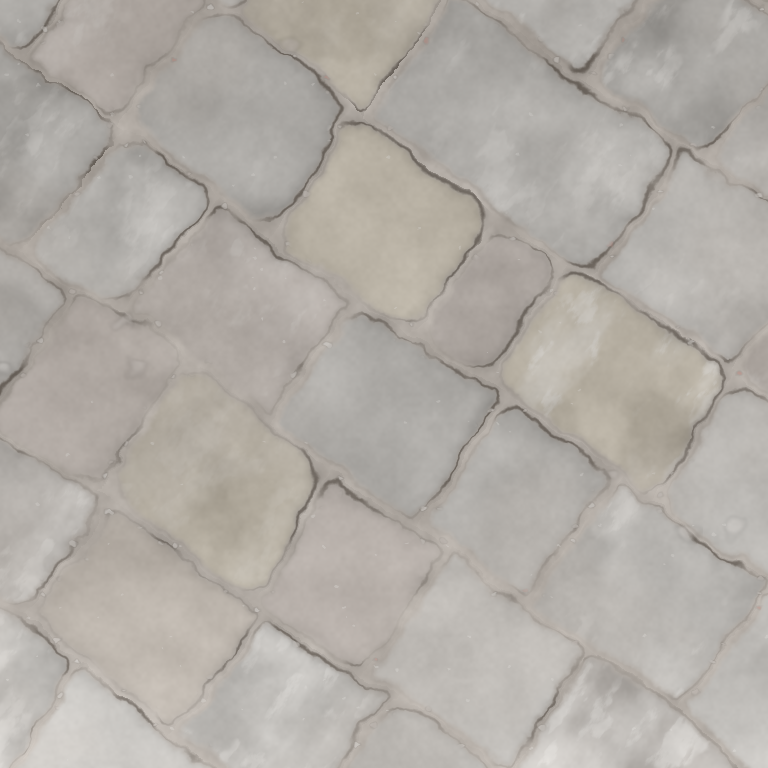
Write a Shadertoy shader that draws this texture.

```glsl
// Worn, dusty cobblestones in slanting rows with sandy joints and broken dark cracks.

const vec3 SAND = vec3(0.715, 0.688, 0.660);
const vec3 GREY = vec3(0.712, 0.702, 0.686);
const vec3 OCHRE = vec3(0.735, 0.707, 0.655);
const vec3 MAUVE = vec3(0.725, 0.695, 0.672);
const vec3 CHALK = vec3(0.84, 0.83, 0.815);
const vec3 CRACK = vec3(0.38, 0.35, 0.32);
const vec3 BRICK = vec3(0.70, 0.48, 0.44);
const vec2 ROW_DIR = vec2(0.82, -0.572);
const float ROW_HEIGHT = 0.2;

float hash(vec2 p) {
    vec3 q = fract(vec3(p.xyx) * 0.1031);
    q += dot(q, q.yzx + 33.33);
    return fract((q.x + q.y) * q.z);
}

float noise(vec2 p) {
    vec2 i = floor(p), f = fract(p);
    f = f * f * (3.0 - 2.0 * f);
    return mix(mix(hash(i), hash(i + vec2(1, 0)), f.x),
               mix(hash(i + vec2(0, 1)), hash(i + vec2(1, 1)), f.x), f.y);
}

float fbm(vec2 p) {
    float sum = 0.0, amp = 0.5;
    for (int i = 0; i < 5; i++) {
        sum += amp * noise(p);
        p = mat2(1.6, 1.2, -1.2, 1.6) * p + 7.3;
        amp *= 0.5;
    }
    return sum / 0.97;
}

float roundedBox(vec2 p, vec2 halfSize, float radius) {
    vec2 q = abs(p) - halfSize + radius;
    return length(max(q, 0.0)) + min(max(q.x, q.y), 0.0) - radius;
}

// Uneven position of a cross joint within its row
float jointAt(float col, float row) {
    return col + 0.45 * (hash(vec2(col, row) + 41.0) - 0.5);
}

// Returns the signed distance to the stone; also its id, centred position and size
float cobble(vec2 p, out vec2 id, out vec2 local, out vec2 halfSize) {
    float row = floor(p.y / ROW_HEIGHT);
    float width = mix(0.20, 0.30, hash(vec2(row, 5.0)));
    float u = p.x / width + 9.0 * hash(vec2(row, 19.0));
    float col = floor(u);
    if (u < jointAt(col, row)) col -= 1.0;
    else if (u >= jointAt(col + 1.0, row)) col += 1.0;
    float left = jointAt(col, row), right = jointAt(col + 1.0, row);
    id = vec2(col, row);
    local = vec2((u - 0.5 * (left + right)) * width, p.y - (row + 0.5) * ROW_HEIGHT);
    float gap = mix(0.001, 0.009, hash(id + 3.0));
    halfSize = 0.5 * vec2((right - left) * width, ROW_HEIGHT) - gap;
    float corner = hash(id + 8.0);
    return roundedBox(local, halfSize, mix(0.008, 0.042, corner * corner));
}

vec3 stoneColour(vec2 uv, vec2 p, vec2 id) {
    float kind = hash(id + 61.0);
    vec3 col = mix(GREY, MAUVE, smoothstep(0.35, 0.65, kind));
    col = mix(col, OCHRE, smoothstep(0.84, 0.90, kind));
    col += 0.05 * (hash(id + 77.0) - 0.5);
    // Pale scuffs, stretched across the rows: broad patches and crisp flakes
    float worn = smoothstep(0.25, 0.9, hash(id + 23.0));
    float scuff = fbm(p * vec2(17.0, 9.0) + id * 5.0);
    float flake = fbm(p * vec2(52.0, 26.0) + id);
    col = mix(col, CHALK, 0.50 * worn * smoothstep(0.46, 0.76, scuff));
    col = mix(col, CHALK, 0.50 * worn * smoothstep(0.44, 0.58, scuff) * smoothstep(0.54, 0.68, flake));
    // Mottling and dull stains
    col += 0.13 * (fbm(uv * 14.0 + id) - 0.5);
    col -= 0.06 * smoothstep(0.56, 0.75, fbm(uv * 7.0 + id * 3.0));
    return col;
}

// Scattered irregular pebbles: x = coverage, y = shade seed, z = soft rim shadow
vec3 pebbles(vec2 uv, float scale, float chance) {
    vec2 cell = floor(uv * scale);
    vec2 centre = 0.5 + 0.4 * (vec2(hash(cell + 11.0), hash(cell + 29.0)) - 0.5);
    vec2 q = fract(uv * scale) - centre;
    q += 0.22 * (vec2(noise(uv * scale * 4.0), noise(uv * scale * 4.0 + 50.0)) - 0.5);
    float d = length(q * vec2(1.0, 1.3)) - mix(0.10, 0.22, hash(cell + 71.0));
    float present = step(hash(cell + 131.0), chance);
    return present * vec3(1.0 - smoothstep(-0.08, 0.05, d), hash(cell + 93.0) / max(present, 0.01),
                          1.0 - smoothstep(0.0, 0.14, d));
}

vec3 addPebbles(vec3 col, vec3 peb, float amount) {
    vec3 tint = mix(mix(MAUVE, CHALK, peb.y), BRICK, 0.7 * smoothstep(0.90, 0.93, peb.y));
    col *= 1.0 - 0.06 * peb.z * amount;
    return mix(col, tint, 0.65 * peb.x * amount);
}

void mainImage(out vec4 fragColor, in vec2 fragCoord) {
    vec2 uv = fragCoord / iResolution.y;
    vec2 p = vec2(dot(uv, ROW_DIR), dot(uv, vec2(-ROW_DIR.y, ROW_DIR.x)));

    // Gently bent, finely chipped outlines
    vec2 bend = vec2(fbm(uv * 4.0), fbm(uv * 4.0 + 31.0)) - 0.5;
    vec2 chip = vec2(fbm(uv * 36.0), fbm(uv * 36.0 + 17.0)) - 0.5;
    vec2 id, local, halfSize;
    float d = cobble(p + 0.055 * bend + 0.019 * chip + 0.03, id, local, halfSize);

    // Stones set in sand, some edges buried in dust
    float dust = smoothstep(0.42, 0.62, fbm(uv * 4.0 + 60.0));
    vec3 sand = SAND + 0.16 * (fbm(uv * 24.0 + 4.0) - 0.5);
    float stone = 1.0 - smoothstep(-0.008, 0.003, d);
    vec3 col = mix(sand, stoneColour(uv, p, id), stone * (1.0 - 0.3 * dust));

    // Cracks, deepest along the far and right-hand edges, fading in and out
    vec2 edge = local - halfSize;
    float shaded = smoothstep(-0.03, -0.005, max(edge.x, edge.y));
    float broken = smoothstep(0.42, 0.62, fbm(uv * 12.0 + 90.0));
    float strength = mix(0.12, 1.0, shaded) * mix(0.22, 1.0, broken) * (1.0 - 0.6 * dust);
    float width = mix(0.0018, 0.0055, noise(uv * 27.0 + 12.0) * mix(0.4, 1.0, broken));
    float line = 1.0 - smoothstep(0.1 * width, width, abs(d - 0.001));
    float shadow = exp(-abs(d) / 0.010) * mix(0.35, 1.0, shaded) * (1.0 - 0.4 * dust);
    col *= 1.0 - 0.13 * shadow * mix(0.5, 1.0, broken);
    col = mix(col, CRACK, 0.75 * line * strength);

    // Gravel in the joints, rare larger chips, pale specks
    float inJoint = smoothstep(-0.010, 0.004, d);
    col = addPebbles(col, pebbles(uv, 46.0, 0.22), inJoint);
    col = addPebbles(col, pebbles(uv + 0.37, 14.0, 0.03), 0.8);
    col = mix(col, CHALK, 0.35 * pebbles(uv + 0.13, 75.0, 0.025).x);

    // Broad light falloff, drifting tone and faint grain
    col += 0.085 * (0.5 - uv.y) + 0.11 * (fbm(uv * 2.6 + 24.0) - 0.5);
    col += 0.018 * (noise(uv * 150.0) - 0.5) + 0.008 * (noise(uv * 290.0) - 0.5);
    fragColor = vec4(clamp(col, 0.0, 1.0), 1.0);
}
```
